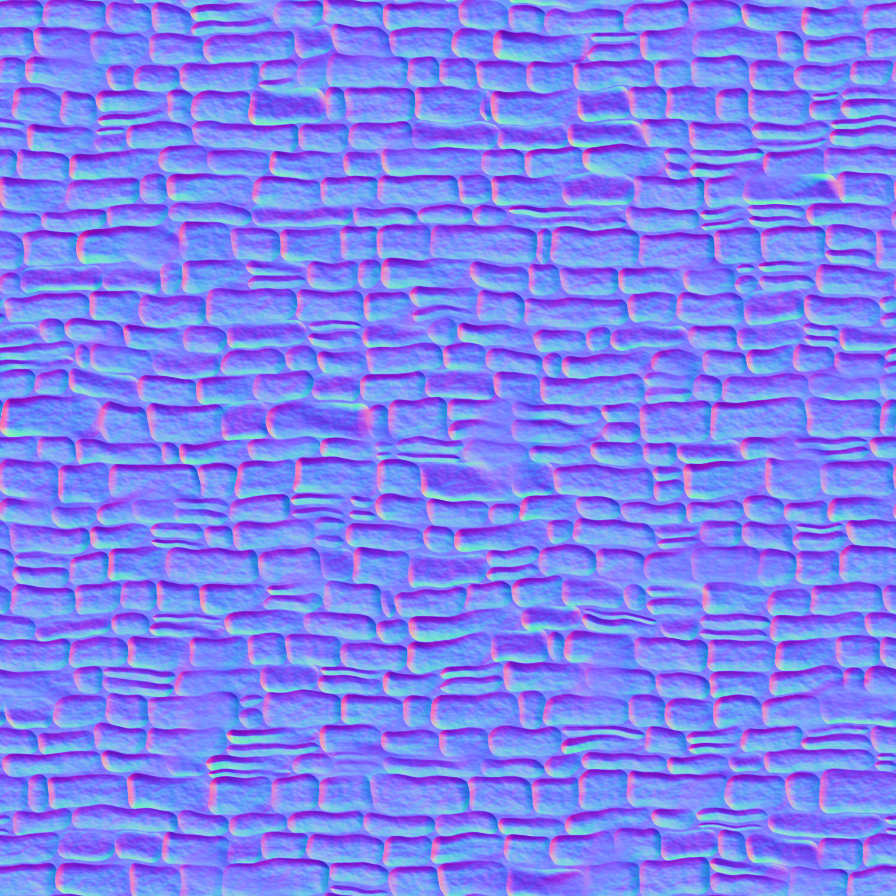
Write a three.js fragment shader that draws this texture map.

```glsl
// Tangent-space normal map of a coursed rubble wall: 31 uneven courses of
// rough stones, built as a tileable height field in units of one course and
// turned into normal colours by central differences.
varying vec2 vUv;

const float COURSES = 31.0;
const float BEVEL = 0.30;        // width of the worn stone rim
const float RELIEF = 0.17;       // height of a stone above its joint
const float SAMPLE_STEP = 0.03;  // half width of the slope filter

float hash(vec2 p) {
  return fract(sin(dot(p, vec2(127.1, 311.7))) * 43758.5);
}

float cornerSlope(vec2 cell, vec2 offset, vec2 period) {
  float angle = 6.2832 * hash(mod(cell, period) + 0.37);
  return dot(vec2(cos(angle), sin(angle)), offset);
}

// Periodic gradient noise, roughly -0.7 to 0.7.
float noise(vec2 p, vec2 period) {
  vec2 i = floor(p), f = p - i;
  vec2 u = f * f * f * (f * (f * 6.0 - 15.0) + 10.0);
  vec2 e = vec2(1.0, 0.0);
  float low = mix(cornerSlope(i, f, period),
                  cornerSlope(i + e.xy, f - e.xy, period), u.x);
  float high = mix(cornerSlope(i + e.yx, f - e.yx, period),
                   cornerSlope(i + e.xx, f - e.xx, period), u.x);
  return mix(low, high, u.y);
}

// Noise over wall coordinates; whole-number frequencies keep it tileable.
float wallNoise(vec2 p, vec2 frequency) {
  return noise(p * frequency, COURSES * frequency);
}

float joint(float i, float count, float seed, float jitter) {
  return i + jitter * (hash(vec2(mod(i, count), seed)) - 0.5);
}

// Interval between the jittered joints around x: start, end, index.
vec3 span(float x, float count, float seed, float jitter) {
  float i = floor(x);
  if (x < joint(i, count, seed, jitter)) i -= 1.0;
  else if (x > joint(i + 1.0, count, seed, jitter)) i += 1.0;
  return vec3(joint(i, count, seed, jitter),
              joint(i + 1.0, count, seed, jitter), mod(i, count));
}

// Rounded rim profile; left and top rims are the steepest.
float dome(vec2 p, vec2 lo, vec2 hi) {
  vec2 inset = min(vec2(1.0, 0.78) * vec2(p.x - lo.x, p.y - lo.y),
                   vec2(0.8, 1.0) * (hi - p));
  float d = BEVEL - length(max(BEVEL - inset, 0.0));
  float t = clamp(d / BEVEL, 0.0, 1.0);
  return t * (2.0 - t);
}

// Strata and pits on the stone faces.
float roughness(vec2 p) {
  return 0.055 * wallNoise(p, vec2(1.0, 2.0))
       + 0.035 * wallNoise(p + 3.7, vec2(3.0, 4.0))
       + 0.016 * wallNoise(p + 8.2, vec2(6.0, 9.0));
}

float height(vec2 p) {
  // Sagging courses and crooked edges
  vec2 uv = p / COURSES;
  vec2 q = p;
  q.y += 0.45 * noise(uv * vec2(7.0, 5.0), vec2(7.0, 5.0));
  q += 0.17 * vec2(wallNoise(p + 5.3, vec2(1.0)), wallNoise(p, vec2(1.0)));

  // Course, then stone within the course
  vec3 course = span(q.y, COURSES, 4.0, 0.42);
  float count = floor(13.0 + 6.0 * hash(vec2(course.z, 9.0)));
  float width = COURSES / count;
  float shift = hash(vec2(course.z, 17.0));
  float slant = 0.22 * wallNoise(p + 2.6, vec2(1.0)) * (q.y - course.x - 0.5);
  q.x += slant;
  vec3 stone = span(q.x / width + shift, count, course.z + 30.0, 0.82);
  vec2 lo = vec2((stone.x - shift) * width, course.x);
  vec2 hi = vec2((stone.y - shift) * width, course.y);
  vec2 id = vec2(stone.z, course.z);

  // Some places hold two thin stones
  if (hash(id + 51.0) > 0.87) {
    float middle = mix(lo.y, hi.y, 0.35 + 0.3 * hash(id + 63.0));
    if (q.y < middle) hi.y = middle;
    else { lo.y = middle; id += 100.0; }
  }
  float gap = hash(id + 71.0);
  hi.y -= 0.16 * gap * gap;

  // Lean of each face; sunken stones slope down towards the top
  float sunken = step(0.91, hash(id + 83.0));
  vec2 lean = vec2(-0.07, 0.10)
            + 0.24 * (vec2(hash(id + 5.0), hash(id + 11.0)) - 0.5);
  lean.y -= 0.50 * sunken;
  float face = dome(q, lo, hi);
  float tilt = dot(q - 0.5 * (lo + hi), lean);

  // Mortar smears bury some of the relief
  float smear = smoothstep(0.16, 0.42, noise(uv * vec2(9.0, 14.0) + 2.4, vec2(9.0, 14.0)));
  float relief = RELIEF * (1.0 - 0.45 * sunken);
  return face * (relief + tilt) * (1.0 - 0.7 * smear) + 0.16 * smear
       + roughness(p) * mix(0.55, 1.0, face) * (1.0 - 0.4 * smear);
}

void main() {
  vec2 p = vUv * COURSES;
  vec2 e = vec2(SAMPLE_STEP, 0.0);
  vec2 slope = vec2(height(p + e.xy) - height(p - e.xy),
                    height(p + e.yx) - height(p - e.yx)) / (2.0 * SAMPLE_STEP);
  vec3 normal = normalize(vec3(slope, 1.0));
  gl_FragColor = vec4(0.5 + 0.5 * normal, 1.0);
}
```
